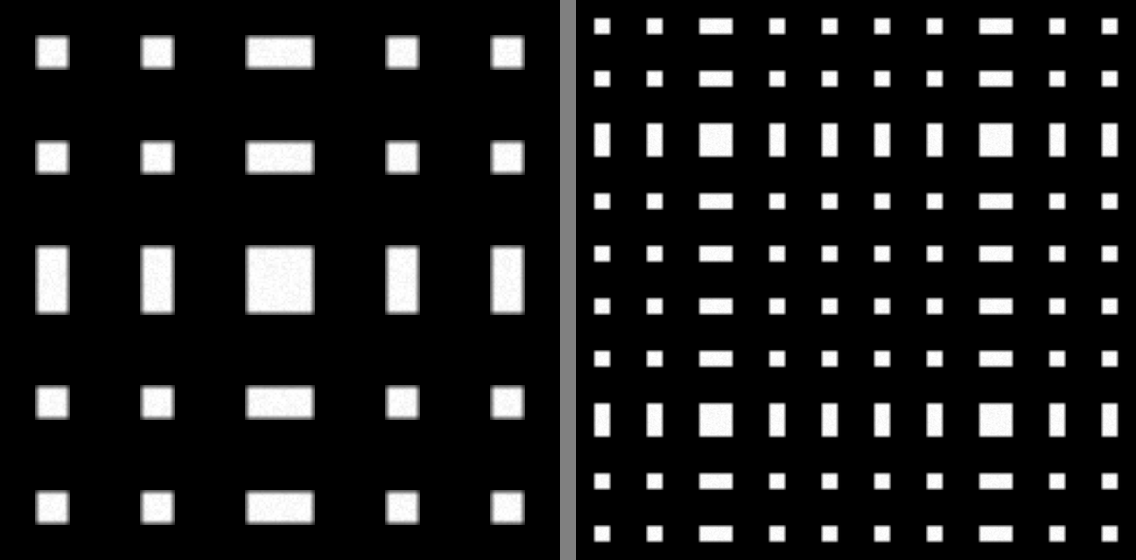
Left: one tile. Right: repeated 2 by 2.
Write a three.js fragment shader that draws this pattern.

```glsl
varying vec2 vUv;

const float CELLS = 16.0;
const float GRAIN_CELLS = 256.0;
const float EDGE_SHADE = 0.38;
const float SHADE_WIDTH = 0.175;
const float GRAIN_DEPTH = 0.06;
const vec3 PANE_COLOR = vec3(1.0);
const vec3 WALL_COLOR = vec3(0.0);

float hash(vec2 p) {
  vec3 q = fract(vec3(p.xyx) * 0.1031);
  q += dot(q, q.yzx + 33.33);
  return fract((q.x + q.y) * q.z);
}

// Value noise that wraps after a whole number of cells
float wrapNoise(vec2 p, float period) {
  vec2 i = floor(p);
  vec2 f = fract(p);
  f = f * f * (3.0 - 2.0 * f);
  vec2 a = mod(i, period);
  vec2 b = mod(i + 1.0, period);
  float low = mix(hash(a), hash(vec2(b.x, a.y)), f.x);
  float high = mix(hash(vec2(a.x, b.y)), hash(b), f.x);
  return mix(low, high, f.y);
}

// Depth inside five mirrored bands: a double-width centre, two single ones per side
float bandDepth(float x) {
  float fromCentre = abs(x - 0.5 * CELLS);
  float side = 0.5 - abs(mod(fromCentre, 3.0) - 0.5);
  return fromCentre < 2.0 ? 1.0 - fromCentre : side;
}

// Soft inner shadow along the edge of a band
float innerShade(float depth, float width) {
  return mix(EDGE_SHADE, 1.0, smoothstep(0.0, width, depth));
}

void main() {
  vec2 p = fract(vUv) * CELLS;
  vec2 depth = vec2(bandDepth(p.x), bandDepth(p.y));

  // Panes lie where the column and row bands cross
  vec2 pixel = max(fwidth(vUv) * CELLS, vec2(0.0001));
  vec2 cover = clamp(depth / pixel + 0.5, 0.0, 1.0);
  float pane = cover.x * cover.y;

  // Shaded rim and faint grey specks
  float shade = innerShade(depth.x, SHADE_WIDTH) * innerShade(depth.y, SHADE_WIDTH);
  float grain = wrapNoise(vUv * GRAIN_CELLS, GRAIN_CELLS);
  float speck = 1.0 - GRAIN_DEPTH * grain * grain;

  gl_FragColor = vec4(mix(WALL_COLOR, PANE_COLOR * shade * speck, pane), 1.0);
}
```
